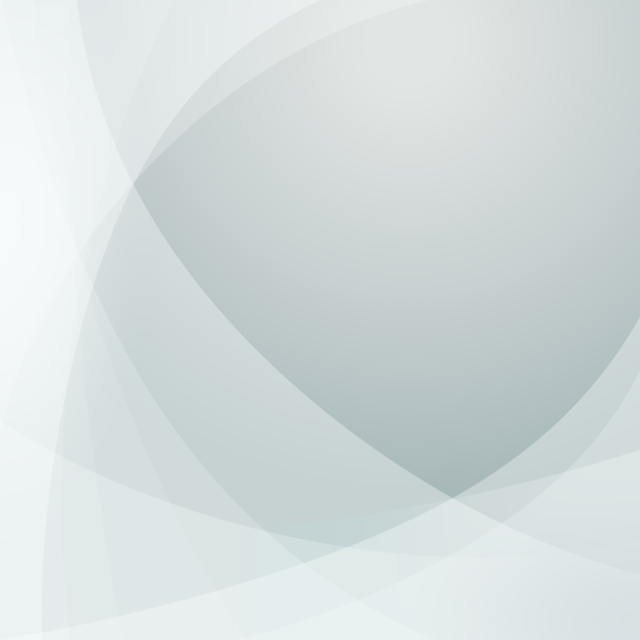
Reproduce this background procedurally as a Shadertoy shader.

```glsl
// Overlapping translucent white veils with curved edges over a grey-teal radial gradient.
#define GLOW_CENTER vec2(0.64, 0.935)
#define LIGHT_GREY vec3(0.882, 0.898, 0.890)
#define MID_GREY vec3(0.780, 0.812, 0.816)
#define DEEP_TEAL vec3(0.660, 0.724, 0.730)
#define VEIL_WHITE vec3(0.980, 0.992, 0.992)
#define CORNER_TINT vec3(0.800, 0.845, 0.855)
#define LEFT_GLOW 0.62
#define CORNER_SHADE 0.60

// Coverage to the right of a curved edge running from a to b.
// bend = sag relative to the chord, skew toward b, fullness at both ends.
float veil(vec2 p, vec2 a, vec2 b, vec3 bend) {
    float chord = length(b - a);
    vec2 along = (b - a) / chord;
    vec2 side = vec2(along.y, -along.x);
    float s = dot(p - a, along) / chord;
    float u = s - 0.5;
    float sag = 4.0 * s * (1.0 - s) * bend.x * (1.0 + bend.y * u + bend.z * u * u);
    float dist = dot(p - a, side) - sag * chord;
    float soft = 0.8 / min(iResolution.x, iResolution.y);
    return smoothstep(-soft, soft, dist);
}

// Radial backdrop: pale at the centre, deep teal far away.
vec3 backdrop(vec2 p) {
    float r = distance(p, GLOW_CENTER);
    vec3 color = mix(LIGHT_GREY, MID_GREY, smoothstep(0.02, 0.46, r));
    color = mix(LIGHT_GREY, MID_GREY, clamp((r - 0.08) / 0.32, 0.0, 1.0)) * 0.6 + color * 0.4;
    return mix(color, DEEP_TEAL, clamp((r - 0.40) / 0.30, 0.0, 1.0));
}

void addVeil(inout vec3 color, float coverage, float opacity) {
    color = mix(color, VEIL_WHITE, coverage * opacity);
}

void mainImage(out vec4 fragColor, in vec2 fragCoord) {
    vec2 p = fragCoord / iResolution.xy;
    vec3 color = backdrop(p);

    // Two broad sweeps descending from the upper left
    addVeil(color, veil(p, vec2(0.120, 1.0), vec2(1.0, 0.102), vec3(0.144, -0.287, 0.70)), 0.36);
    addVeil(color, veil(p, vec2(0.003, 1.0), vec2(0.677, 0.0), vec3(0.124, 0.48, 0.0)), 0.21);

    // Outer arcs around the upper left
    addVeil(color, veil(p, vec2(0.501, 1.0), vec2(0.066, 0.0), vec3(0.136, -0.75, 1.01)), 0.36);
    addVeil(color, veil(p, vec2(0.671, 1.0), vec2(0.0, 0.323), vec3(0.135, 0.0, 0.60)), 0.25);

    // Arcs rising toward the right edge
    addVeil(color, veil(p, vec2(0.0, 0.0), vec2(1.0, 0.505), vec3(0.1035, 0.855, 0.78)), 0.36);
    addVeil(color, veil(p, vec2(0.371, 0.0), vec2(1.0, 0.421), vec3(0.1015, 0.52, 0.60)), 0.23);

    // Shallow bands along the bottom, fading in opposite directions
    float bowl = veil(p, vec2(0.0, 0.342), vec2(1.0, 0.156), vec3(0.0935, 0.08, 0.50));
    addVeil(color, bowl, mix(0.27, 0.06, smoothstep(0.4, 1.0, p.x)));
    float rise = veil(p, vec2(0.260, 0.163), vec2(1.0, 0.297), vec3(0.032, 0.0, 0.0));
    addVeil(color, rise, 0.28 * smoothstep(0.45, 0.95, p.x));
    color += vec3(-0.008, 0.006, 0.003) * rise * smoothstep(0.35, 0.45, p.x)
        * (1.0 - smoothstep(0.55, 0.75, p.x));

    // Faint edges near the left side
    addVeil(color, veil(p, vec2(0.271, 1.0), vec2(0.111, 0.0), vec3(0.072, 0.0, 0.20)), 0.13);
    addVeil(color, veil(p, vec2(0.111, 1.0), vec2(0.193, 0.0), vec3(0.028, 0.0, 0.0)), 0.10);
    addVeil(color, veil(p, vec2(0.104, 0.674), vec2(0.384, 0.0), vec3(0.042, 0.0, 0.0)), 0.10);

    // Soft light on the left and soft shade in the lower right corner
    float leftLight = 1.0 - smoothstep(0.0, 0.42, length((p - vec2(0.0, 0.64)) * vec2(1.7, 0.8)));
    color = mix(color, vec3(0.99, 1.0, 1.0), LEFT_GLOW * leftLight);
    float cornerShade = 1.0 - smoothstep(0.0, 0.32, length((p - vec2(1.0, 0.03)) * vec2(0.8, 1.3)));
    color = mix(color, CORNER_TINT, CORNER_SHADE * cornerShade);

    fragColor = vec4(color, 1.0);
}
```
